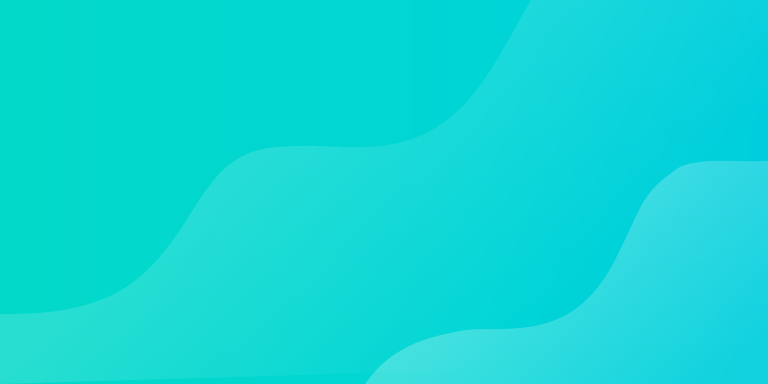
Give the GLSL for this background, as a WebGL 2 fragment shader.

```glsl
#version 300 es
precision highp float;
// Turquoise gradient with two translucent, diagonally rising wave layers.

uniform vec2 u_resolution;
out vec4 fragColor;

// Background gradient, left to right
const vec3 BASE_LEFT = vec3(0.012, 0.851, 0.785);
const vec3 BASE_MID = vec3(0.0, 0.835, 0.838);
const vec3 BASE_RIGHT = vec3(0.0, 0.808, 0.865);
const float MID_X = 1.25;

// White veil of each layer: opacity fades along a diagonal
const vec2 FADE_DIRECTION = vec2(0.65, -0.75);
const vec2 BACK_FADE = vec2(-0.02, 0.78);   // start, end
const vec2 BACK_ALPHA = vec2(0.145, 0.0);
const vec2 FRONT_FADE = vec2(0.68, 1.20);
const vec2 FRONT_ALPHA = vec2(0.24, 0.07);
const float FLOOR_SLOPE = 0.030;            // lower edge of the back layer

// Wave crests as knots: x, height, slope (canvas height = 1)
const int KNOTS = 11;
const vec3 BACK_WAVE[KNOTS] = vec3[KNOTS](
    vec3(0.0, 0.182, 0.0), vec3(0.286, 0.229, 0.45), vec3(0.482, 0.422, 1.6),
    vec3(0.599, 0.573, 0.75), vec3(0.781, 0.620, 0.03), vec3(0.911, 0.617, -0.01),
    vec3(1.081, 0.641, 0.37), vec3(1.224, 0.745, 1.15), vec3(1.383, 1.0, 1.75),
    vec3(1.6, 1.38, 1.75), vec3(2.0, 2.08, 1.75));
const vec3 FRONT_WAVE[KNOTS] = vec3[KNOTS](
    vec3(0.951, 0.0, 1.45), vec3(1.042, 0.086, 0.6), vec3(1.198, 0.138, 0.2),
    vec3(1.302, 0.143, 0.02), vec3(1.458, 0.172, 0.45), vec3(1.576, 0.279, 1.5),
    vec3(1.659, 0.443, 2.1), vec3(1.758, 0.557, 0.75), vec3(1.823, 0.578, 0.15),
    vec3(1.901, 0.581, -0.02), vec3(2.0, 0.581, 0.05));

// Cubic Hermite segment between two knots
float hermite(vec3 a, vec3 b, float x) {
    float w = b.x - a.x;
    float t = (x - a.x) / w;
    float s = 1.0 - t;
    return s * s * ((1.0 + 2.0 * t) * a.y + t * w * a.z)
         + t * t * ((1.0 + 2.0 * s) * b.y - s * w * b.z);
}

// Height of a crest, continued straight to the left of its first knot
float waveHeight(vec3 knots[KNOTS], float x) {
    float h = knots[0].y + knots[0].z * (x - knots[0].x);
    for (int i = 0; i < KNOTS - 1; i++) {
        if (x >= knots[i].x) h = hermite(knots[i], knots[i + 1], x);
    }
    return h;
}

// Antialiased coverage of the region where d is positive
float coverage(float d) {
    return clamp(0.5 + d / length(vec2(dFdx(d), dFdy(d))), 0.0, 1.0);
}

float fade(float t, vec2 range, vec2 alpha) {
    return mix(alpha.x, alpha.y, clamp((t - range.x) / (range.y - range.x), 0.0, 1.0));
}

void main() {
    vec2 p = gl_FragCoord.xy / u_resolution.y;
    p.x *= 2.0 * u_resolution.y / u_resolution.x;

    vec3 color = mix(BASE_LEFT, BASE_MID, clamp(p.x / MID_X, 0.0, 1.0));
    color = mix(color, BASE_RIGHT, clamp((p.x - MID_X) / (2.0 - MID_X), 0.0, 1.0));

    // Layers, back to front
    float t = dot(p, FADE_DIRECTION);
    float back = coverage(waveHeight(BACK_WAVE, p.x) - p.y)
               * coverage(p.y - FLOOR_SLOPE * p.x);
    float front = coverage(waveHeight(FRONT_WAVE, p.x) - p.y);
    color = mix(color, vec3(1.0), back * fade(t, BACK_FADE, BACK_ALPHA));
    color = mix(color, vec3(1.0), front * fade(t, FRONT_FADE, FRONT_ALPHA));

    fragColor = vec4(color, 1.0);
}
```
